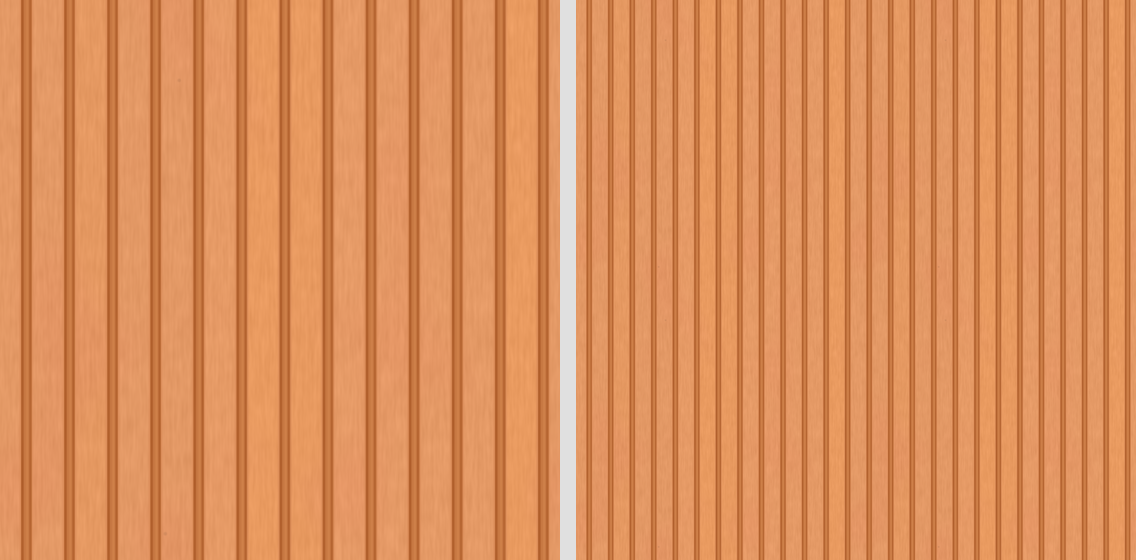
Left, the tile; right, the same tile 2 across and 2 down.
Give the GLSL for this texture, as a Shadertoy shader.

```glsl
// Thirteen vertical wooden boards separated by double-lined, beaded grooves.
// Each groove is a profile across the board; tint, fine grain and soft stains
// come from wrapping gradient noise, so the result tiles in both directions.

const float BOARDS = 13.0;
const float GROOVE_OFFSET = 0.61;  // first groove centre, in board widths

const vec3 WOOD   = vec3(0.893, 0.600, 0.398);
const vec3 AMBER  = vec3(0.912, 0.603, 0.373);
const vec3 ROSE   = vec3(0.895, 0.575, 0.390);
const vec3 EDGE   = vec3(0.860, 0.550, 0.350);
const vec3 BEAD   = vec3(0.780, 0.470, 0.260);
const vec3 RIDGE  = vec3(0.825, 0.520, 0.300);
const vec3 SHADOW = vec3(0.680, 0.360, 0.160);

float hash(vec2 p) {
    vec3 q = fract(p.xyx * vec3(0.1031, 0.1030, 0.0973));
    q += dot(q, q.yzx + 33.33);
    return fract((q.x + q.y) * q.z);
}

// Dot product of a cell's random gradient with the offset from its corner
float cornerSlope(vec2 cell, vec2 offset, vec2 period, float seed) {
    float angle = 6.2832 * hash(mod(cell, period) + seed);
    return dot(vec2(cos(angle), sin(angle)), offset);
}

// Gradient noise on the unit square, repeating after a whole number of cells
float wrapNoise(vec2 uv, vec2 period, float seed) {
    vec2 p = uv * period;
    vec2 i = floor(p);
    vec2 f = p - i;
    vec2 w = f * f * f * (f * (f * 6.0 - 15.0) + 10.0);
    vec2 e = vec2(1.0, 0.0);
    float low  = mix(cornerSlope(i, f, period, seed),
                     cornerSlope(i + e.xy, f - e.xy, period, seed), w.x);
    float high = mix(cornerSlope(i + e.yx, f - e.yx, period, seed),
                     cornerSlope(i + e.xx, f - e.xx, period, seed), w.x);
    return mix(low, high, w.y);
}

// Soft stripe of given half width around a centre
float stripe(float x, float centre, float halfWidth, float blur) {
    return 1.0 - smoothstep(halfWidth - blur, halfWidth + blur, abs(x - centre));
}

// Board surface: individual tint, broad stains and fine vertical fibres
vec3 boardColor(vec2 uv, float board) {
    float tint = hash(vec2(board, 7.0));
    float stain = wrapNoise(uv, vec2(5.0, 4.0), 11.0);
    float mottling = wrapNoise(uv, vec2(39.0, 32.0), 23.0);
    float fibre = wrapNoise(uv, vec2(182.0, 14.0), 37.0)
                + 0.6 * wrapNoise(uv, vec2(256.0, 48.0), 53.0);

    vec3 color = mix(WOOD, AMBER, smoothstep(0.55, 1.0, tint));
    color = mix(color, ROSE, smoothstep(0.0, 0.5, stain) * 0.6);
    color *= 1.0 + 0.02 * (hash(vec2(board, 19.0)) - 0.5);
    return color + 0.030 * fibre + 0.016 * mottling;
}

// Groove across the board: soft rim, bead, raised ridge and two shadow lines
vec3 addGroove(vec3 color, float x, float wear, float blur) {
    color = mix(color, EDGE, 0.9 * stripe(x, 0.0, 0.155, blur + 0.018));
    color = mix(color, BEAD, stripe(x, 0.005, 0.125, blur));
    color = mix(color, RIDGE, 0.7 * stripe(x, 0.022, 0.024, blur + 0.012));
    color = mix(color, SHADOW, (0.92 + wear) * stripe(x, -0.088, 0.027, blur + 0.010));
    return mix(color, SHADOW, (0.80 + wear) * stripe(x, 0.092, 0.022, blur + 0.012));
}

// A few faint specks, measured by the shortest wrapped distance
float specks(vec2 uv) {
    float amount = 0.0;
    for (int n = 0; n < 4; n++) {
        float k = float(n);
        vec2 centre = vec2(hash(vec2(k, 3.0)), hash(vec2(k, 29.0)));
        vec2 d = fract(uv - centre + 0.5) - 0.5;
        amount += 1.0 - smoothstep(0.001, 0.005, length(d));
    }
    return amount;
}

void mainImage(out vec4 fragColor, in vec2 fragCoord) {
    vec2 uv = fragCoord / iResolution.xy;
    float across = uv.x * BOARDS - GROOVE_OFFSET;
    float board = mod(floor(across), BOARDS);
    float x = fract(across + 0.5) - 0.5;
    float blur = max(0.012, 0.6 * BOARDS / iResolution.x);

    vec3 color = boardColor(uv, board);
    color *= 1.0 - 0.08 * specks(uv);

    // Shadow depth drifts slightly along each groove
    float wear = 0.18 * wrapNoise(uv, vec2(26.0, 10.0), 71.0);
    color = addGroove(color, x, wear, blur);
    fragColor = vec4(clamp(color, 0.0, 1.0), 1.0);
}
```
